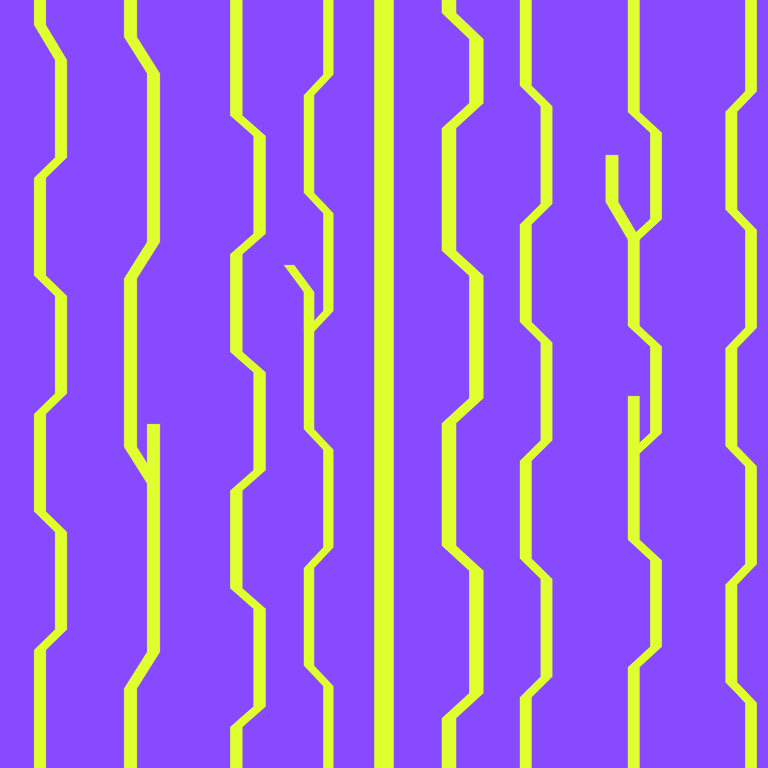
This pattern is drawn by a WebGL 1 fragment shader. Its source:

```glsl
precision highp float;

// Nine lime circuit traces run down a violet ground, with four side branches.
// Each trace is a band of constant horizontal width whose centre follows a
// trapezoid wave; a branch is a short band with one optional slanted bend.

uniform vec2 u_resolution;

const vec3 GROUND = vec3(0.53, 0.29, 1.0);
const vec3 LIME = vec3(0.88, 1.0, 0.18);

const float GRID = 768.0;       // layout units across the canvas, y downwards
const float SOFTNESS = 1.2;     // edge blur in output pixels
const float TAIL = 747.0;       // traces run straight below this height
const float SPAN = 118.2;       // usual distance between two jogs
const float JOG = 20.5;         // usual height of a jog
const vec2 NO_HEAD = vec2(-2.0, -1.0);
const int TRACES = 9;
const int BRANCHES = 4;

struct Trace {
    float left;     // centre of the left lane
    float shift;    // distance to the right lane
    float start;    // height where a jog to the right begins
    float span;     // distance between successive jogs
    float jog;      // height of each jog
    float width;
    vec2 head;      // start and end of an irregular first jog
};

struct Branch {
    vec2 lanes;     // centre at the foot and at the tip
    vec2 bend;      // upper and lower end of the slant
    vec2 extent;    // tip and foot heights
    float width;
};

Trace traceAt(int i) {
    if (i == 0) return Trace(40.0, 21.0, 275.5, 118.0, JOG, 12.0, vec2(25.0, 60.0));
    if (i == 1) return Trace(130.5, 23.0, 37.0, 205.0, 36.5, 13.0, NO_HEAD);
    if (i == 2) return Trace(236.3, 23.3, 115.5, SPAN, JOG, 12.4, vec2(115.5, 136.0));
    if (i == 3) return Trace(309.0, 19.3, 192.8, SPAN, JOG, 10.3, NO_HEAD);
    if (i == 4) return Trace(384.0, 0.0, 0.0, SPAN, JOG, 19.6, NO_HEAD);
    if (i == 5) return Trace(449.0, 27.3, 250.7, 147.5, 25.0, 14.4, vec2(13.0, 39.0));
    if (i == 6) return Trace(525.8, 20.7, 85.7, SPAN, JOG, 11.8, NO_HEAD);
    if (i == 7) return Trace(633.8, 22.2, 112.2, 106.9, JOG, 11.8, vec2(112.2, 132.7));
    return Trace(731.3, 19.7, 209.5, SPAN, JOG, 11.8, NO_HEAD);
}

Branch branchAt(int i) {
    if (i == 0) return Branch(vec2(153.5), vec2(424.0, 484.0), vec2(424.0, 484.0), 13.0);
    if (i == 1) return Branch(vec2(309.0, 289.0), vec2(265.0, 292.0), vec2(265.0, 332.0), 10.5);
    if (i == 2) return Branch(vec2(633.8, 612.0), vec2(202.0, 239.0), vec2(155.0, 240.0), 12.8);
    return Branch(vec2(633.8), vec2(396.0, 454.0), vec2(396.0, 454.0), 11.8);
}

// 0 at a, 1 at b, linear between
float ramp(float a, float b, float y) {
    return clamp((y - a) / (b - a), 0.0, 1.0);
}

// Signed horizontal distance to a trace
float traceDistance(vec2 p, Trace t) {
    float y = min(p.y, TAIL);
    float phase = mod(y - t.start, 2.0 * t.span);
    float lane = ramp(0.0, t.jog, phase) - ramp(t.span, t.span + t.jog, phase);
    if (y < t.head.y) lane = ramp(t.head.x, t.head.y, y);
    return abs(p.x - t.left - t.shift * lane) - 0.5 * t.width;
}

// Signed distance to a branch, cut flat at its tip and foot
float branchDistance(vec2 p, Branch b) {
    float centre = mix(b.lanes.y, b.lanes.x, ramp(b.bend.x, b.bend.y, p.y));
    float side = abs(p.x - centre) - 0.5 * b.width;
    float ends = max(b.extent.x - p.y, p.y - b.extent.y);
    return max(side, ends);
}

void main() {
    vec2 uv = gl_FragCoord.xy / u_resolution;
    vec2 p = GRID * vec2(uv.x, 1.0 - uv.y);

    // Union of all bands
    float d = GRID;
    for (int i = 0; i < TRACES; i++) d = min(d, traceDistance(p, traceAt(i)));
    for (int i = 0; i < BRANCHES; i++) d = min(d, branchDistance(p, branchAt(i)));

    float feather = SOFTNESS * GRID / u_resolution.x;
    float coverage = clamp(0.5 - d / feather, 0.0, 1.0);
    gl_FragColor = vec4(mix(GROUND, LIME, coverage), 1.0);
}
```
